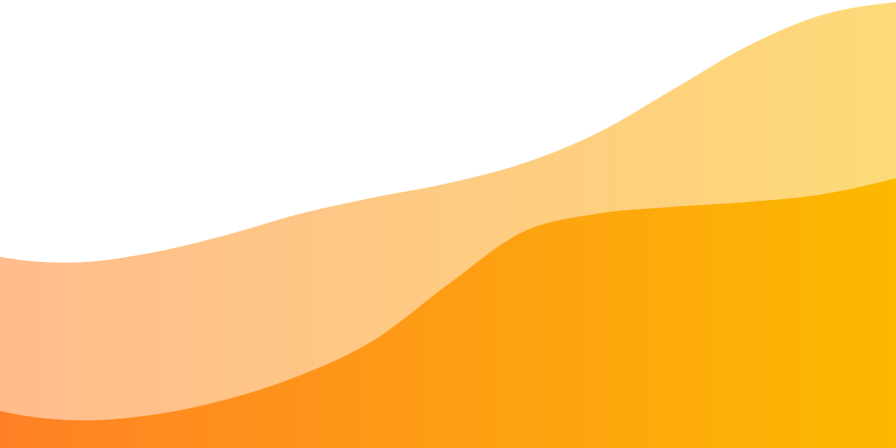
Reproduce this background procedurally as a Shadertoy shader.

```glsl
// Two stacked waves on white: a pale amber wave behind a saturated orange one.
// Each crest is a smooth cubic spline through evenly spaced heights, and both
// waves share one horizontal orange-to-gold gradient at different opacity.

const int SEGMENTS = 12;

// Crest heights; the first and last lie outside the canvas to set end slopes.
const float BACK_CREST[15] = float[15](
    0.477, 0.427, 0.414, 0.435, 0.474, 0.522, 0.559, 0.591,
    0.635, 0.703, 0.799, 0.896, 0.966, 0.995, 1.0);
const float FRONT_CREST[15] = float[15](
    0.143, 0.083, 0.062, 0.073, 0.107, 0.161, 0.240, 0.365,
    0.482, 0.523, 0.538, 0.549, 0.566, 0.602, 0.648);

// Catmull-Rom interpolation of the crest at x in 0..1
float crestHeight(float crest[15], float x) {
    float s = clamp(x, 0.0, 1.0) * float(SEGMENTS);
    int i = min(int(s), SEGMENTS - 1);
    float t = s - float(i);
    float a = crest[i], b = crest[i + 1], c = crest[i + 2], d = crest[i + 3];
    return b + 0.5 * t * (c - a + t * (2.0 * a - 5.0 * b + 4.0 * c - d
             + t * (3.0 * (b - c) + d - a)));
}

// Antialiased coverage of the area below a crest
float below(float height, float y) {
    float gap = height - y;
    return clamp(0.5 + gap / fwidth(gap), 0.0, 1.0);
}

void mainImage(out vec4 fragColor, in vec2 fragCoord) {
    vec2 uv = fragCoord / iResolution.xy;

    // Shared gradient, thinned over white for the back wave
    vec3 white = vec3(1.0);
    vec3 amber = mix(vec3(1.0, 0.505, 0.15), vec3(0.988, 0.725, 0.0), uv.x);
    vec3 paleAmber = mix(white, amber, 0.53);

    // Paint from back to front
    vec3 color = mix(white, paleAmber, below(crestHeight(BACK_CREST, uv.x), uv.y));
    color = mix(color, amber, below(crestHeight(FRONT_CREST, uv.x), uv.y));

    fragColor = vec4(color, 1.0);
}
```
